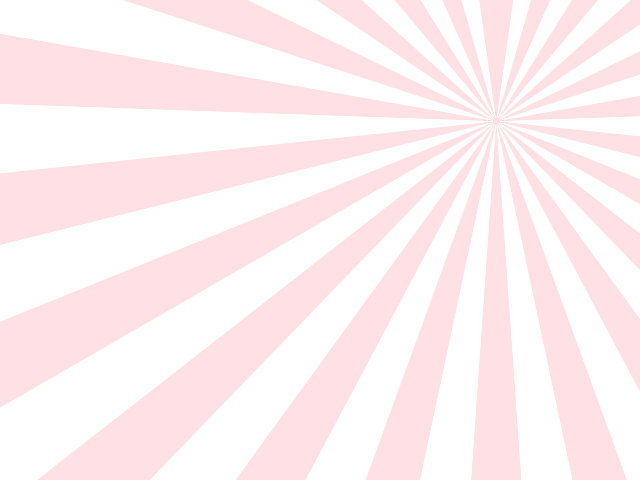
Reproduce this background procedurally as a WebGL 1 fragment shader.

```glsl
precision highp float;
// Pale pink sunburst on white, radiating from a point at the upper right.

#define CENTER vec2(0.7754, 0.7474)   // fraction of the canvas
#define WEDGE_ANGLE radians(8.0)
#define HUB_RADIUS 0.008              // fraction of the height
#define PINK vec3(1.0, 0.88, 0.895)
#define WHITE vec3(1.0)

uniform vec2 u_resolution;

// Signed distance to the nearest ray edge, positive inside a pink ray.
float rayDistance(vec2 p) {
  // Mirrored about the vertical, so the two topmost wedges join into one.
  float angle = abs(atan(p.x, p.y));
  float wedge = max(angle / WEDGE_ANGLE, 0.5);
  float offCenter = abs(mod(wedge + 0.5, 2.0) - 1.0);
  return (0.5 - offCenter) * WEDGE_ANGLE * length(p);
}

void main() {
  vec2 p = (gl_FragCoord.xy - CENTER * u_resolution) / u_resolution.y;
  p.y += 1e-5; // keeps atan defined at the center
  float halfPixel = 0.5 / u_resolution.y;

  // Rays joined with a small hub
  float shape = max(rayDistance(p), HUB_RADIUS - length(p));
  float coverage = smoothstep(-halfPixel, halfPixel, shape);
  gl_FragColor = vec4(mix(WHITE, PINK, coverage), 1.0);
}
```
